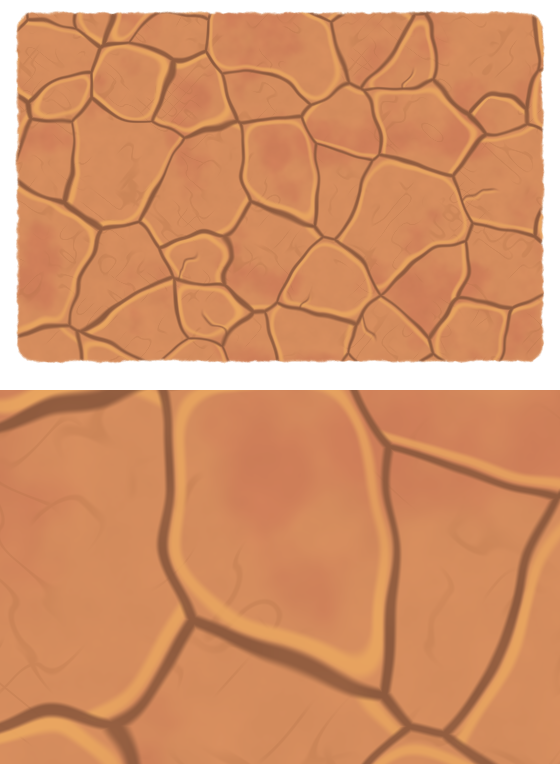
Top, the full canvas; bottom, a detail of the centre.
A WebGL 2 fragment shader for this texture:

```glsl
#version 300 es
precision highp float;
// Cracked clay paving on a white ground: a rounded, ragged-edged slab split into stones.
// Stones are an additively weighted Voronoi diagram on a warped plane; each crack is a
// tapering brown stroke with a light rim on the side of its higher-ranked stone.

uniform vec2 u_resolution;
out vec4 outColor;

// All lengths are in canvas heights.
const float STONE_SIZE = 0.200;
const float JITTER = 0.88;
const float WEIGHT_SPREAD = 0.46;     // in stone sizes
const float CRACK_HALF_WIDTH = 0.0047;
const float RIM_OFFSET = 0.0115;
const float RIM_HALF_WIDTH = 0.0052;
const float RIM_ROUNDING = 0.16;      // in stone sizes
const float SOFTNESS = 0.0022;
const vec2 MARGIN = vec2(0.046, 0.034);
const float CORNER_RADIUS = 0.045;

const vec3 CLAY = vec3(0.835, 0.550, 0.365);
const vec3 RUST = vec3(0.800, 0.475, 0.340);
const vec3 SCRATCH = vec3(0.690, 0.435, 0.270);
const vec3 CRACK = vec3(0.550, 0.350, 0.240);
const vec3 RIM = vec3(0.915, 0.650, 0.375);
const vec3 FRINGE = vec3(0.890, 0.660, 0.490);

float hash(vec2 p) {
    vec3 q = fract(p.xyx * vec3(0.1031, 0.1030, 0.0973));
    q += dot(q, q.yzx + 33.33);
    return fract((q.x + q.y) * q.z);
}

float noise(vec2 p) {
    vec2 i = floor(p), f = fract(p);
    f = f * f * (3.0 - 2.0 * f);
    return mix(mix(hash(i), hash(i + vec2(1, 0)), f.x),
               mix(hash(i + vec2(0, 1)), hash(i + vec2(1, 1)), f.x), f.y);
}

float fbm(vec2 p) {
    float sum = 0.0, gain = 0.5;
    for (int i = 0; i < 4; i++) {
        sum += gain * noise(p);
        p = mat2(1.6, 1.2, -1.2, 1.6) * p + 7.3;
        gain *= 0.5;
    }
    return sum / 0.9375;
}

vec2 noise2(vec2 p) { return vec2(noise(p), noise(p + 41.7)) - 0.5; }

float smoothMin(float a, float b, float k) {
    float h = max(k - abs(a - b), 0.0) / k;
    return min(a, b) - 0.25 * h * h * k;
}

// Soft stroke of the given half width around distance zero.
float stroke(float d, float halfWidth, float soft) {
    return 1.0 - smoothstep(halfWidth - soft, halfWidth + soft, abs(d));
}

vec2 stoneCentre(vec2 id) {
    return id + 0.5 + JITTER * (vec2(hash(id + 3.1), hash(id + 57.9)) - 0.5);
}

float stoneWeight(vec2 id) {
    float h = hash(id + 91.3);
    return WEIGHT_SPREAD * h * h;
}

// Thin broken marks, running along one direction.
float scratches(vec2 p, float angle) {
    float c = cos(angle), s = sin(angle);
    vec2 q = mat2(c, s, -s, c) * p * vec2(17.0, 42.0);
    float line = 1.0 - smoothstep(0.015, 0.06, abs(noise(q) - 0.5));
    return line * smoothstep(0.55, 0.75, noise(p * 15.0 + angle * 9.0));
}

void main() {
    vec2 p = gl_FragCoord.xy / u_resolution.y;
    float soft = SOFTNESS + 0.5 / u_resolution.y;

    // Stones: find the owner of this point.
    vec2 q = p + 0.055 * noise2(p * 6.0) + 0.016 * noise2(p * 19.0);
    q = q / STONE_SIZE + 20.0;
    vec2 base = floor(q), owner = base;
    float nearest = 1e3;
    for (int y = -2; y <= 2; y++) for (int x = -2; x <= 2; x++) {
        vec2 id = base + vec2(x, y);
        float d = length(q - stoneCentre(id)) - stoneWeight(id);
        if (d < nearest) { nearest = d; owner = id; }
    }

    // Distance to every border, and to the borders that carry a light rim.
    vec2 local = q - stoneCentre(owner);
    vec2 ownDir = normalize(local + 1e-5);
    float border = 2.0, rimBorder = 2.0;
    for (int y = -2; y <= 2; y++) for (int x = -2; x <= 2; x++) {
        vec2 id = base + vec2(x, y);
        if (id == owner) continue;
        vec2 v = q - stoneCentre(id);
        float gap = length(v) - stoneWeight(id) - nearest;
        float e = gap / max(length(normalize(v + 1e-5) - ownDir), 0.05);
        border = min(border, e);
        if (hash(owner + 13.7) > hash(id + 13.7)) rimBorder = smoothMin(rimBorder, e, RIM_ROUNDING);
    }
    border *= STONE_SIZE;
    rimBorder *= STONE_SIZE;

    // Mottled clay surface.
    vec3 color = mix(CLAY, RUST, 0.75 * smoothstep(0.48, 0.78, fbm(p * 8.0 + 5.0)));
    color *= 1.0 + 0.045 * (fbm(p * 30.0) - 0.5);
    float marks = max(scratches(p, 0.7), scratches(p + 3.0, 2.3));
    color = mix(color, SCRATCH, 0.25 * marks);

    // Light rims, brown cracks and a few short splits inside stones.
    float press = noise(p * 11.0 + 8.0);
    float rim = stroke(rimBorder - RIM_OFFSET, RIM_HALF_WIDTH * (0.7 + 0.5 * press), soft * 1.3);
    color = mix(color, RIM, rim * (0.65 + 0.35 * press));
    float turn = 6.2832 * hash(owner + 29.0);
    vec2 along = vec2(cos(turn), sin(turn));
    float reach = dot(local, along);
    float wobble = 0.16 * (noise(vec2(reach * 7.0, turn)) - 0.5);
    float offset = (dot(local, vec2(-along.y, along.x)) + wobble) * STONE_SIZE;
    float split = step(0.87, hash(owner + 73.0)) * smoothstep(0.05, 0.2, reach);
    color = mix(color, RIM, 0.6 * split * stroke(offset - 0.007, 0.003, soft));
    color = mix(color, CRACK, 0.7 * split * stroke(offset, 0.0025, soft));
    float crack = stroke(border, CRACK_HALF_WIDTH * (0.6 + 0.7 * press), soft);
    color = mix(color, CRACK, crack * (0.85 + 0.15 * noise(p * 25.0)));

    // Ragged slab outline on white.
    vec2 halfCanvas = 0.5 * u_resolution / u_resolution.y;
    vec2 corner = abs(p - halfCanvas) - halfCanvas + MARGIN + CORNER_RADIUS;
    float slab = length(max(corner, 0.0)) + min(max(corner.x, corner.y), 0.0) - CORNER_RADIUS;
    slab += 0.009 * (fbm(p * 60.0) - 0.5) + 0.005 * (noise(p * 14.0) - 0.5);
    float fringe = smoothstep(-0.008, -0.001, slab) * noise(p * 22.0 + 2.0);
    color = mix(color, FRINGE, 0.9 * fringe);
    color = mix(color, vec3(1.0), smoothstep(-soft, soft, slab));
    outColor = vec4(color, 1.0);
}
```
